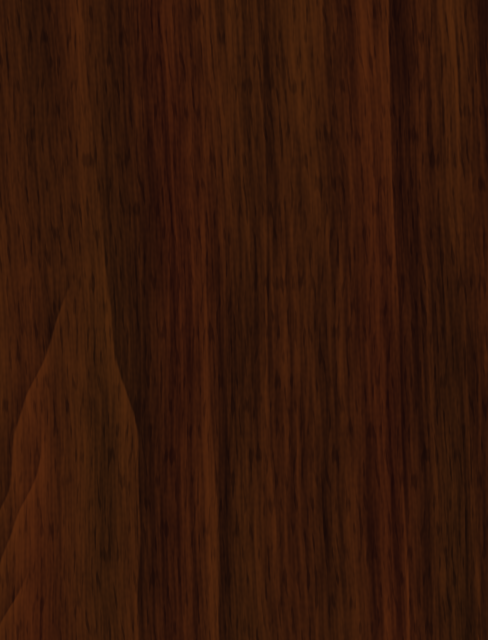
Give the GLSL for this texture, as a WebGL 2 fragment shader.

```glsl
#version 300 es
precision highp float;

uniform vec2 u_resolution;
out vec4 fragColor;

#define DARK_WOOD vec3(0.118, 0.048, 0.026)
#define LIGHT_WOOD vec3(0.296, 0.142, 0.052)
#define RED_SHIFT vec3(0.016, -0.004, 0.002)
#define GRAIN_CONTRAST 1.1
#define GRAIN_WARP 0.022
#define GRAIN_LEAN 0.03
#define PORE_DEPTH 0.3
#define RING_STRENGTH 0.42
#define FLAME_COUNT 3
#define VEIN_COUNT 5
#define VEIN_SPACING 0.1
#define EDGE_SOFTNESS 0.0025

vec2 hash2(vec2 cell) {
    vec3 q = fract(cell.xyx * vec3(0.1031, 0.1030, 0.0973));
    q += dot(q, q.yzx + 33.33);
    return fract((q.xx + q.yz) * q.zy);
}

float cornerSlope(vec2 cell, vec2 offset) {
    float angle = 6.2832 * hash2(cell + 57.0).x;
    return dot(vec2(cos(angle), sin(angle)), offset);
}

float gradientNoise(vec2 p) {
    vec2 i = floor(p), f = fract(p);
    vec2 s = f * f * f * (f * (f * 6.0 - 15.0) + 10.0);
    vec2 e = vec2(1.0, 0.0);
    float low = mix(cornerSlope(i, f), cornerSlope(i + e.xy, f - e.xy), s.x);
    float high = mix(cornerSlope(i + e.yx, f - e.yx), cornerSlope(i + e.xx, f - e.xx), s.x);
    return mix(low, high, s.y);
}

// Growth ring: glows up to the edge at d = 0, then drops to dark latewood
float ringEdge(float d, float lightWidth, float darkWidth) {
    float glow = exp(min(d, 0.0) / lightWidth);
    float shade = -0.7 * exp(-max(d, 0.0) / darkWidth);
    return mix(glow, shade, smoothstep(-EDGE_SOFTNESS, EDGE_SOFTNESS, d));
}

// Long ring sweeping down the left side
float sweepingRing(vec2 p) {
    float edge = 0.217 - 0.045 * smoothstep(0.3, 0.5, p.y)
                       - 0.045 * smoothstep(0.45, 1.05, p.y);
    edge += 0.006 * gradientNoise(vec2(3.0, p.y * 9.0));
    float strength = mix(1.0, 0.55, smoothstep(0.3, 0.8, p.y));
    return strength * ringEdge(p.x - edge, 0.03, 0.03);
}

// Pointed arches stacked towards the lower left corner
float flames(vec2 p) {
    float sum = 0.0;
    for (int i = 0; i < FLAME_COUNT; i++) {
        float n = float(i);
        vec2 tip = vec2(0.104 - 0.035 * n, 0.55 - 0.22 * n);
        float below = tip.y - p.y;
        float edge = tip.x - 0.31 * below + 0.022 * gradientNoise(vec2(n * 7.0 + 0.5, p.y * 11.0));
        float width = clamp(0.006 + 0.12 * below, 0.006, 0.03);
        sum += smoothstep(-0.02, 0.05, below) * ringEdge(edge - p.x, width, 0.02);
    }
    return sum;
}

// Narrow pale veins, each shaded along its right side
float veins(vec2 p) {
    float sum = 0.0;
    for (int i = 0; i < VEIN_COUNT; i++) {
        float n = float(i);
        float center = 0.325 + VEIN_SPACING * n + 0.025 * (0.5 - p.y);
        center += 0.018 * gradientNoise(vec2(n * 5.0 + 0.4, p.y * 2.5));
        float fade = smoothstep(-0.25, 0.25, gradientNoise(vec2(n * 9.0 + 0.7, p.y * 2.2)));
        float strength = i == 3 ? 1.25 : 0.75 * fade;
        float width = mix(0.006, 0.013, hash2(vec2(n, 4.0)).x);
        sum += strength * ringEdge(p.x - center, i == 3 ? 0.005 : width, 0.014);
    }
    return sum;
}

// Stretched noise from broad bands down to single fibres
float grain(vec2 p, float straight) {
    float bands = 0.36 * gradientNoise(p * vec2(13.0, 0.9));
    float streaks = mix(0.2, 0.48, straight) * gradientNoise(p * vec2(46.0, 1.6) + 11.0);
    float lines = mix(0.22, 0.42, straight) * gradientNoise(p * vec2(118.0, 3.5) + 23.0);
    float fibres = 0.3 * gradientNoise(p * vec2(235.0, 15.0) + 37.0);
    float speckle = 0.13 * gradientNoise(p * vec2(240.0, 110.0) + 51.0);
    return bands + streaks + lines + fibres + speckle;
}

void main() {
    vec2 p = gl_FragCoord.xy / u_resolution.y;

    // Let the fibres lean and wander
    vec2 w = p;
    w.x += GRAIN_LEAN * p.y + GRAIN_WARP * gradientNoise(p * vec2(4.0, 1.4) + 5.0);
    w.x += 0.004 * gradientNoise(p * vec2(14.0, 5.0) + 9.0);

    float straight = smoothstep(0.12, 0.28, p.x);
    float tone = 0.52 + GRAIN_CONTRAST * grain(w, straight);
    tone += RING_STRENGTH * (sweepingRing(p) + flames(p) + veins(p));
    tone -= 0.1 * smoothstep(0.58, 0.74, p.x);

    // Short dark pores along the grain
    float pores = smoothstep(0.12, 0.45, gradientNoise(w * vec2(170.0, 26.0) + 71.0));
    tone -= PORE_DEPTH * pores;

    // Soft limits keep shadows and highlights within the wood colours
    tone = 0.5 + 0.8 * tanh((tone - 0.5) * 1.25);
    vec3 color = mix(DARK_WOOD, LIGHT_WOOD, tone);
    color += RED_SHIFT * gradientNoise(w * vec2(9.0, 0.8) + 83.0) * 1.5;
    fragColor = vec4(clamp(color, 0.0, 1.0), 1.0);
}
```
